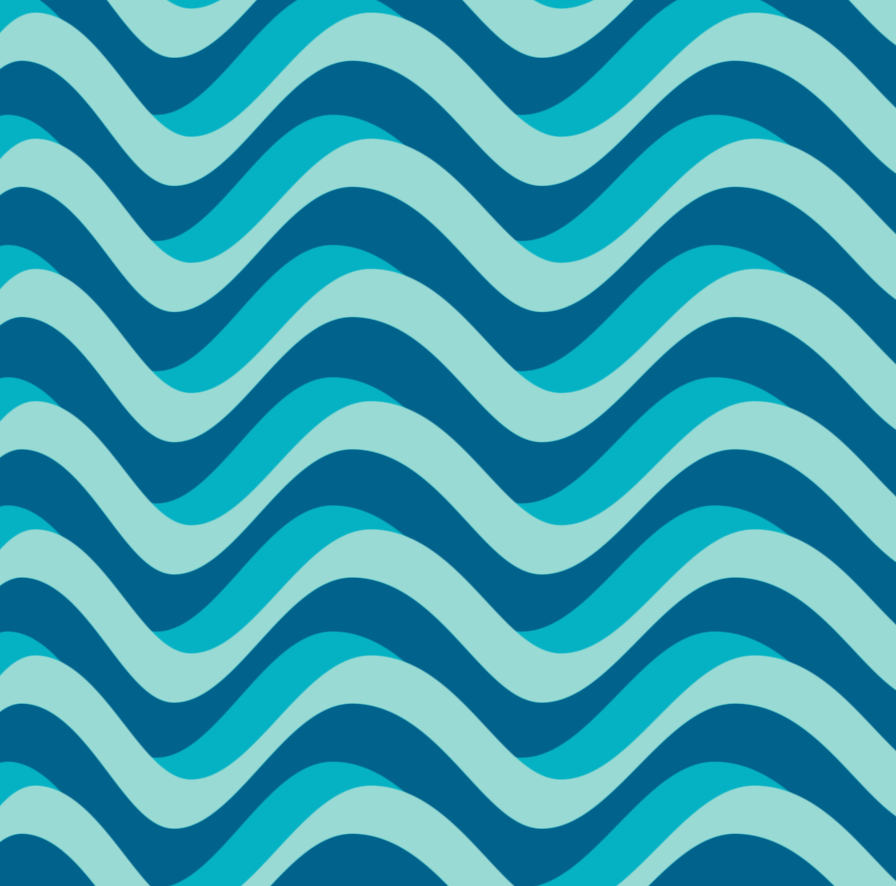
Write a Shadertoy shader that draws this pattern.

```glsl
// Unit wave profile, leaning slightly on its falling side
float wave(float cycles) {
    float t = 6.28318 * cycles;
    return cos(t - 0.2 * max(sin(t), 0.0));
}

// Soft coverage of the area below a curve
float below(float depth) {
    float w = 0.8 * fwidth(depth) + 0.0002;
    return smoothstep(-w, w, depth);
}

void mainImage(out vec4 fragColor, in vec2 fragCoord) {
    vec2 uv = fragCoord / iResolution.xy;
    float y = 1.0 - uv.y;

    // Wave phase: cycles are narrower towards the left side
    float phase = 2.3 * uv.x - 0.197 * exp(-6.0 * uv.x) + 0.1146;

    // Three edges of one band, each lagging the one above it
    float tealTop = 0.0573 - 0.0712 * wave(phase + 0.053);
    float paleTop = 0.0831 - 0.0700 * wave(phase - 0.05);
    float paleBottom = 0.1379 - 0.0706 * wave(phase);

    vec3 color = vec3(0.005, 0.39, 0.55);
    for (int row = -1; row <= 7; row++) {
        // Rows are stacked with a slightly uneven pitch
        float k = float(row);
        float rowY = y - 0.1458 * k + 0.0026 * cos(1.5708 * (k - 1.3));

        float aboveBottom = 1.0 - below(rowY - paleBottom);
        float teal = below(rowY - tealTop) * aboveBottom;
        float pale = below(rowY - paleTop) * aboveBottom;
        color = mix(color, vec3(0.02, 0.70, 0.77), teal);
        color = mix(color, vec3(0.60, 0.855, 0.83), pale);
    }
    fragColor = vec4(color, 1.0);
}
```
